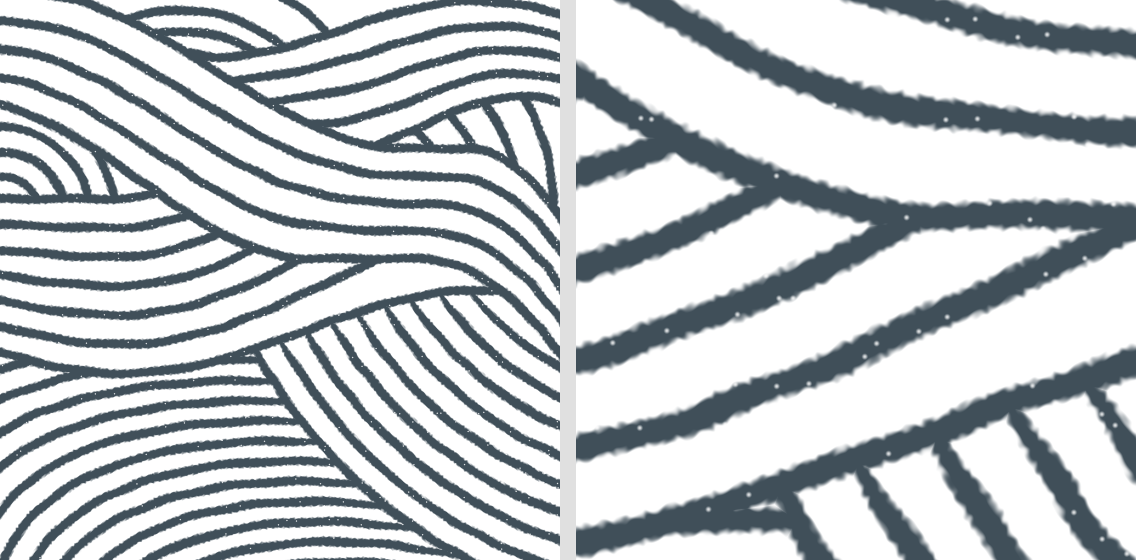
Left, the full canvas; right, a detail of the centre.
This pattern is drawn by a WebGL 1 fragment shader. Its source:

```glsl
precision highp float;
// Hand-inked waves: ribbons of parallel strokes flow over fans of arcs.
// Each layer is a scalar field whose integer levels are strokes; dividing by
// its gradient gives an even stroke width. Sines and cell dots roughen the ink.

uniform vec2 u_resolution;

#define INK vec3(0.25, 0.31, 0.35)
#define PAPER vec3(1.0)
#define HALF_WIDTH 0.0079
#define SOFTNESS 0.0022
#define ROUGHNESS 0.0006
#define SWAY 0.0012
#define SPECK_CELLS 120.0
#define SPECK_SHARE 0.06
#define FAN_RADIUS 0.9

// Layer names
const int MAIN_RIBBON = 0;
const int UPPER_RIBBON = 1;
const int LEFT_RIBBON = 2;
const int TOP_HILL = 3;
const int RIGHT_HILL = 4;
const int LEFT_HILL = 5;
const int FURROWS = 6;
const int FAN = 7;

// Ribbon edges; y runs downwards
float mainTop(float x) {
  float bend = max(x - 0.83, 0.0);
  return -0.012 + 0.277 * smoothstep(0.05, 0.72, x) + 4.2 * bend * bend;
}
float mainBottom(float x) {
  float bend = max(x - 0.75, 0.0);
  return 0.182 + 0.28 * smoothstep(-0.05, 0.55, x) + 2.72 * bend * bend;
}
float upperTop(float x) { return 0.052 + 0.05 * cos((x - 0.38) * 6.68); }
float upperBottom(float x) {
  return 0.222 - 0.05 * cos((max(x, 0.59) - 0.93) * 9.24);
}
float leftTop(float x) {
  float bend = max(x - 0.2, 0.0);
  return 0.355 - 1.4 * bend * bend;
}
float leftBottom(float x) { return 0.5925 + 0.0745 * cos((x - 0.22) * 4.91); }

float fanRadius(vec2 p) { return distance(p, vec2(1.25, 0.2)); }

float ribbon(float y, float top, float bottom, float gaps) {
  return gaps * (y - top) / (bottom - top);
}

// Field of one layer: whole numbers lie on strokes
float field(int layer, vec2 p) {
  if (layer == MAIN_RIBBON) return ribbon(p.y, mainTop(p.x), mainBottom(p.x), 4.0);
  if (layer == UPPER_RIBBON) return ribbon(p.y, upperTop(p.x), upperBottom(p.x), 4.0);
  if (layer == LEFT_RIBBON) return ribbon(p.y, leftTop(p.x), leftBottom(p.x), 6.0);
  if (layer == TOP_HILL) {
    float r = distance(p, vec2(0.325, 0.3)) - 0.282;
    return r / (r < 0.0 ? 0.038 : 0.073);
  }
  if (layer == RIGHT_HILL) return (distance(p, vec2(0.64, 0.36)) - 0.163) / 0.0615;
  if (layer == LEFT_HILL) return (distance(p, vec2(0.0, 0.39)) - 0.075) / 0.044;
  if (layer == FAN) return (FAN_RADIUS - fanRadius(p)) / 0.0475;
  float fromCrest = p.x - 0.46 - 0.5 * (p.y - 0.7);
  float curve = 0.33 + 0.9 * (p.y - 0.72);
  return (p.y - curve * fromCrest * fromCrest - 0.6075) / 0.036;
}

float slope(int layer, vec2 p, float u) {
  const float e = 0.001;
  return length(vec2(field(layer, p + vec2(e, 0.0)) - u,
                     field(layer, p + vec2(0.0, e)) - u)) / e;
}

// Distance to the nearest stroke numbered first..last
float strokes(int layer, vec2 p, float first, float last) {
  float u = field(layer, p);
  return abs(u - clamp(floor(u + 0.5), first, last)) / max(slope(layer, p, u), 0.01);
}

// Lay an opaque ribbon over what is below
float cover(float below, int layer, vec2 p, float gaps) {
  float u = field(layer, p);
  float d = strokes(layer, p, 0.0, gaps);
  return u > 0.0 && u < gaps ? d : min(below, d);
}

float hills(vec2 p) {
  if (p.y < mainBottom(p.x)) {
    return p.y < upperTop(p.x) ? strokes(TOP_HILL, p, -2.0, 1.0)
                               : strokes(RIGHT_HILL, p, 0.0, 3.0);
  }
  if (p.y < leftBottom(p.x)) return strokes(LEFT_HILL, p, 0.0, 3.0);
  // Strokes taper where they meet a border
  float outside = fanRadius(p) - FAN_RADIUS;
  float depth = p.y - leftBottom(p.x);
  if (outside < 0.0)
    return strokes(FAN, p, 0.0, 8.0) + 0.0035 * (1.0 - smoothstep(0.0, 0.06, depth));
  float furrow = strokes(FURROWS, p, 0.0, 20.0);
  return min(furrow + 0.002 * (1.0 - smoothstep(0.0, 0.05, outside)), outside);
}

vec3 hash3(vec2 c) {
  vec3 k = vec3(dot(c, vec2(127.1, 311.7)), dot(c, vec2(269.5, 183.3)), dot(c, vec2(74.7, 246.1)));
  return fract(sin(k) * 43758.55);
}

// Sparse bare dots, one per chosen cell
float specks(vec2 p, float soft) {
  vec2 cell = p * SPECK_CELLS;
  vec3 h = hash3(floor(cell));
  float d = length(fract(cell) - 0.3 - 0.4 * h.xy) / SPECK_CELLS;
  return step(h.z, SPECK_SHARE) * (1.0 - smoothstep(0.0012 - soft, 0.0012 + soft, d));
}

void main() {
  vec2 p = gl_FragCoord.xy / u_resolution;
  p.y = 1.0 - p.y;
  float soft = max(SOFTNESS, 0.75 / min(u_resolution.x, u_resolution.y));

  vec2 q = p + SWAY * sin(p.yx * vec2(61.0, 47.0) + 2.0 * sin(p * 39.0));
  float d = hills(q);
  d = cover(d, UPPER_RIBBON, q, 4.0);
  if (q.y > mainTop(q.x)) d = cover(hills(q), LEFT_RIBBON, q, 6.0);
  d = cover(d, MAIN_RIBBON, q, 4.0);

  float grain = sin(410.0 * p.x + 3.0 * sin(230.0 * p.y))
              + sin(530.0 * p.y + 3.0 * sin(310.0 * p.x));
  d += ROUGHNESS * grain;
  float ink = 1.0 - smoothstep(HALF_WIDTH - soft, HALF_WIDTH + soft, d);
  ink *= 1.0 - 0.8 * specks(p, soft * 0.5);
  gl_FragColor = vec4(mix(PAPER, INK, ink), 1.0);
}
```
